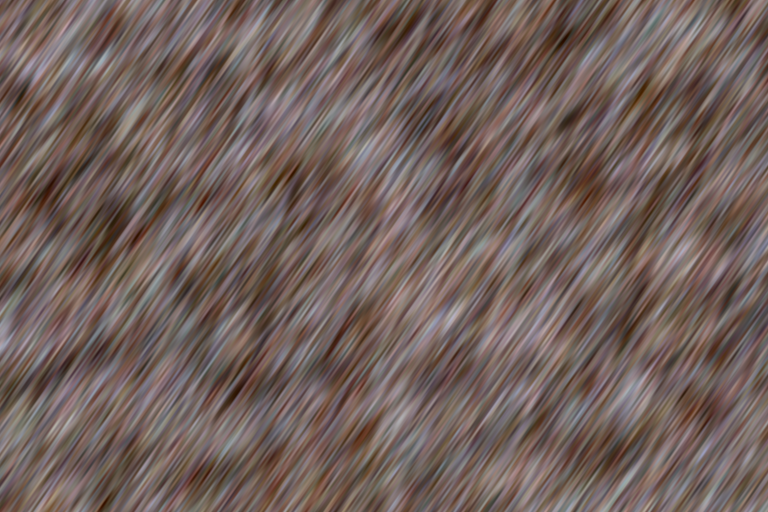
A Shadertoy shader for this texture:

```glsl
// Short brown-grey fur combed along one slanted direction.
// Parallel lanes of random knots, each lane shifted at random, are blended:
// wide lanes give soft tufts, narrow lanes give fine, faintly tinted hairs.

#define COMB_ANGLE 0.96
#define TUFT_LANES 14.0
#define TUFT_KNOTS 11.0
#define HAIR_LANES 235.0
#define HAIR_KNOTS 20.0
#define TUFT_CONTRAST 0.21
#define HAIR_CONTRAST 0.29
#define TINT_CONTRAST 0.16
#define MEAN_COLOR vec3(0.448, 0.384, 0.365)
#define TONE_COLOR vec3(1.0, 1.16, 1.33)
#define WARM_COLOR vec3(0.6, -0.15, -0.8)
#define GREEN_COLOR vec3(-0.2, 0.3, -0.2)

vec4 hash4(vec2 p) {
    vec4 q = fract(p.xyxy * vec4(0.1031, 0.1030, 0.0973, 0.1099));
    q += dot(q, q.wzxy + 33.33);
    return fract((q.xxyz + q.yzzw) * q.zywx);
}

// Smooth random values along one lane, shifted so that knots do not line up
vec4 lane(float x, float id) {
    x += 40.0 * hash4(vec2(id, 71.0)).x;
    float knot = floor(x);
    return mix(hash4(vec2(knot, id)), hash4(vec2(knot + 1.0, id)),
               smoothstep(0.0, 1.0, x - knot));
}

// Blend of neighbouring lanes, centred on zero: xy is tint, w is tone
vec4 strands(vec2 p, float lanes, float knots, float seed) {
    float y = p.y * lanes;
    float id = floor(y);
    float x = p.x * knots;
    return mix(lane(x, id + seed), lane(x, id + 1.0 + seed),
               smoothstep(0.0, 1.0, y - id)) - 0.5;
}

void mainImage(out vec4 fragColor, in vec2 fragCoord) {
    // Coordinates along (x) and across (y) the combing direction
    vec2 uv = fragCoord / iResolution.y;
    vec2 dir = vec2(cos(COMB_ANGLE), sin(COMB_ANGLE));
    vec2 p = vec2(dot(uv, dir), dot(uv, vec2(-dir.y, dir.x)));

    // Two sizes of tufts and two sizes of hairs
    vec4 tufts = 0.8 * strands(p, TUFT_LANES, TUFT_KNOTS, 1000.0)
               + 0.6 * strands(p, TUFT_LANES * 2.3, TUFT_KNOTS * 1.6, 2000.0);
    vec4 hairs = 0.65 * strands(p, HAIR_LANES * 0.57, HAIR_KNOTS * 0.8, 3000.0)
               + 0.76 * strands(p, HAIR_LANES, HAIR_KNOTS, 4000.0);

    // Dark tones turn brown, light tones turn cool grey
    float tone = TUFT_CONTRAST * tufts.w + HAIR_CONTRAST * hairs.w;
    vec2 tint = TINT_CONTRAST * (hairs.xy + 0.3 * tufts.xy);
    vec3 color = MEAN_COLOR + TONE_COLOR * tone
               + WARM_COLOR * tint.x + GREEN_COLOR * tint.y;

    fragColor = vec4(clamp(color, 0.0, 1.0), 1.0);
}
```
